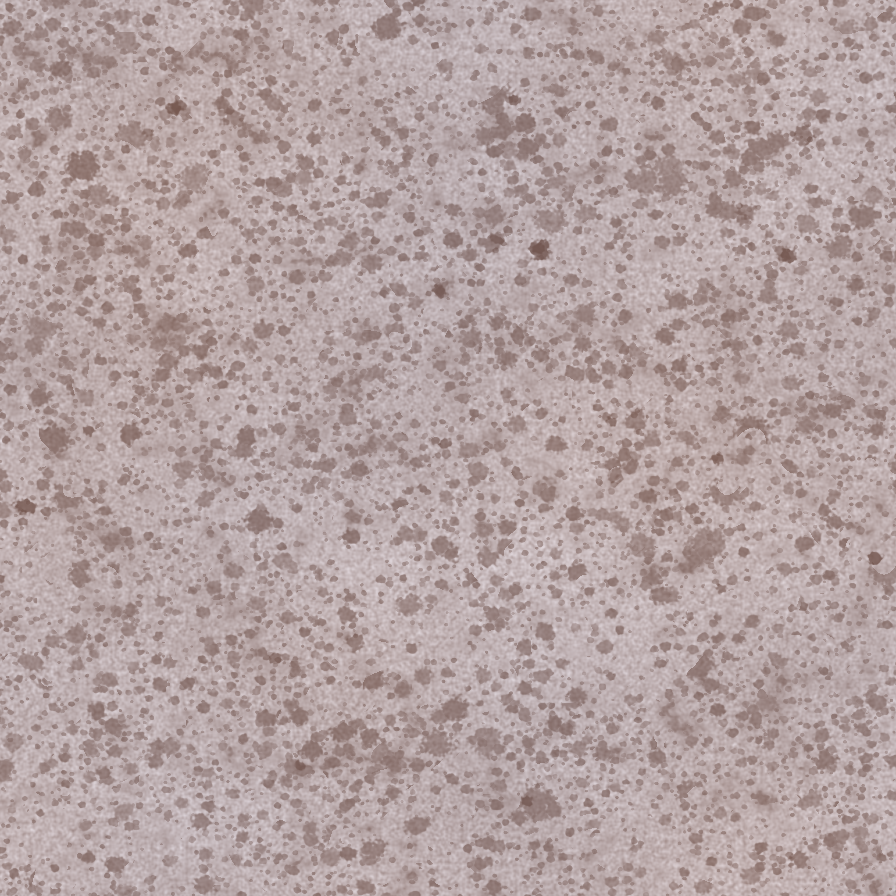
A Shadertoy shader for this texture:

```glsl
// Weathered pinkish stone, covered in clustered brown pits and fine mineral grain.
// Scattered ragged discs at several scales and thresholded gradient noise darken
// a single tone value, which is then mapped onto a brown-to-pale colour ramp.

const vec3 PIT_BROWN = vec3(0.52, 0.42, 0.40);
const vec3 PALE_STONE = vec3(0.80, 0.75, 0.76);
const vec3 WARM_TINT = vec3(0.020, 0.002, -0.016);

const float STONE_TONE = 0.83;     // ramp position of clean stone
const float PIT_TONE = 0.13;       // ramp position of pit floors
const float CHIP_TONE = -0.35;     // rare, deeper chips
const float FINE_GRAIN = 0.46;
const float COARSE_GRAIN = 0.34;
const float CLOUD_AMOUNT = 0.16;
const float CLUSTER_SCALE = 9.0;   // pit clusters across the canvas
const float CLUSTERING = 0.75;
const float EDGE_RAGGEDNESS = 0.55;
const float EDGE_SOFTNESS = 0.24;

vec2 hash2(vec2 p) {
    vec3 q = fract(p.xyx * vec3(0.1031, 0.1030, 0.0973));
    q += dot(q, q.yzx + 33.33);
    return fract((q.xx + q.yz) * q.zy);
}

// Gradient noise, roughly -0.7 to 0.7
float noise(vec2 p) {
    vec2 i = floor(p), f = fract(p);
    vec2 u = f * f * f * (f * (f * 6.0 - 15.0) + 10.0);
    vec2 e = vec2(0.0, 1.0);
    float a = dot(hash2(i) * 2.0 - 1.0, f);
    float b = dot(hash2(i + e.yx) * 2.0 - 1.0, f - e.yx);
    float c = dot(hash2(i + e.xy) * 2.0 - 1.0, f - e.xy);
    float d = dot(hash2(i + e.yy) * 2.0 - 1.0, f - e.yy);
    return mix(mix(a, b, u.x), mix(c, d, u.x), u.y);
}

float fbm(vec2 p) {
    float sum = 0.0, amplitude = 1.0;
    for (int i = 0; i < 4; i++) {
        sum += amplitude * noise(p);
        p = p * 2.03 + 17.3;
        amplitude *= 0.6;
    }
    return sum;
}

// Coverage of ragged discs, one candidate per cell, kept with a local density
float pits(vec2 uv, float cells, float density, float cluster, float ragged, float seed) {
    vec2 p = uv * cells;
    vec2 home = floor(p);
    float cover = 0.0;
    for (int y = -1; y <= 1; y++) {
        for (int x = -1; x <= 1; x++) {
            vec2 cell = home + vec2(x, y);
            vec2 centre = cell + hash2(cell + seed);
            vec2 traits = hash2(cell + seed + 71.7);
            float present = step(traits.x, density + CLUSTERING * cluster * density * 2.0);
            float radius = mix(0.20, 0.46, traits.y * traits.y);
            float depth = mix(0.6, 1.0, fract(traits.x * 37.0 + traits.y));
            vec2 offset = (p - centre) * vec2(0.92, 1.08);
            float d = length(offset) / radius - 1.0 + ragged;
            float disc = 1.0 - smoothstep(-EDGE_SOFTNESS, EDGE_SOFTNESS, d);
            cover = max(cover, present * depth * disc);
        }
    }
    return cover;
}

void mainImage(out vec4 fragColor, in vec2 fragCoord) {
    vec2 uv = fragCoord / min(iResolution.x, iResolution.y);

    // Broad variation and fine grain
    float cloud = fbm(uv * 4.0 + 3.1);
    float cluster = noise(uv * CLUSTER_SCALE + 41.0) + 0.6 * noise(uv * 23.0 + 9.0);
    float fine = noise(uv * 251.0 + 5.0);
    float coarse = noise(uv * 127.0 + 60.0);
    float ragged = EDGE_RAGGEDNESS * (noise(uv * 95.0 + 23.0) + 0.7 * fine);

    // Round pits from large to tiny
    float cover = pits(uv, 25.0, 0.12, cluster, ragged * 1.2, 11.0);
    cover = max(cover, pits(uv, 43.0, 0.38, cluster, ragged, 137.0));
    cover = max(cover, 0.9 * pits(uv, 68.0, 0.32, cluster, ragged, 291.0));
    cover = max(cover, 0.75 * pits(uv, 115.0, 0.36, cluster, ragged, 433.0));

    // Irregular merged patches and faint stains around clusters
    float patchField = fbm(uv * vec2(19.0, 23.0) + 80.0) + 0.25 * cluster + 0.25 * coarse;
    cover = max(cover, 0.9 * smoothstep(0.44, 0.66, patchField));
    float stain = smoothstep(0.05, 0.65, patchField + 0.35 * fine);

    // Compose the tone
    float grain = FINE_GRAIN * fine + COARSE_GRAIN * coarse;
    float tone = STONE_TONE + CLOUD_AMOUNT * cloud - 0.26 * stain + grain;
    tone = mix(tone, PIT_TONE + 0.45 * grain, cover);
    float chips = pits(uv, 38.0, 0.012, 0.0, ragged * 1.5, 617.0);
    tone = mix(tone, CHIP_TONE, 0.75 * chips);

    // Map the tone to stone colours
    vec3 color = mix(PIT_BROWN, PALE_STONE, clamp(tone, -0.6, 1.25));
    color += WARM_TINT * noise(uv * 3.0 + 12.0);
    fragColor = vec4(color, 1.0);
}
```
